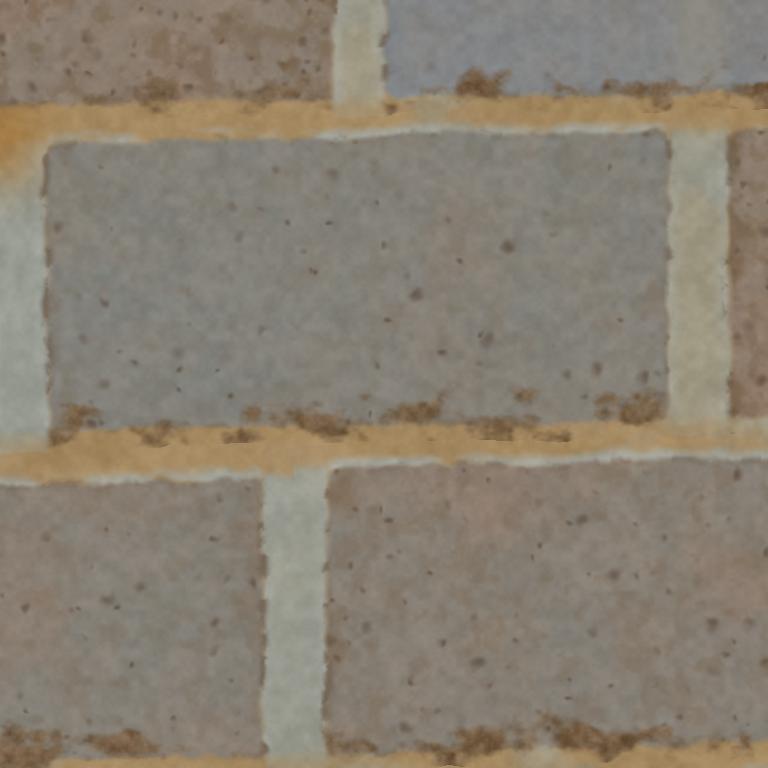
Write a Shadertoy shader that draws this texture.

```glsl
// Weathered grey and brown brick wall in running bond with ochre and pale mortar.

// Layout, in units of the canvas; rows are counted upward from the bottom
const float ROW_PITCH = 0.426;
const float BED_BASE = -0.014;
const float BED_SLOPE = 0.025;
const float BED_HALF = 0.022;
const float BRICK_PITCH = 0.89;
const vec3 JOINT_X = vec3(0.385, 0.022, 0.468);
const vec3 JOINT_HALF = vec3(0.043, 0.040, 0.034);
const float CORNER = 0.016;
const float SOFTNESS = 0.0055;
const float PIT_GRID = 32.0;
const vec2 RUST_SPOT = vec2(0.0, 0.81);
const float SMEAR_X = 0.91;

// Warmth, pitting and lowered top of the left and right brick of each row
const float WARMTH[6] = float[6](0.34, 0.48, 0.25, 0.80, 0.72, 0.08);
const float PITTING[6] = float[6](0.32, 0.40, 0.20, 0.65, 0.70, 0.08);
const float TOP_DROP[6] = float[6](0.022, 0.010, 0.006, 0.006, 0.0, 0.0);

const vec3 COOL_BRICK = vec3(0.505, 0.512, 0.492);
const vec3 BLUE_BRICK = vec3(0.505, 0.522, 0.535);
const vec3 WARM_BRICK = vec3(0.555, 0.478, 0.410);
const vec3 BLUSH = vec3(0.590, 0.480, 0.415);
const vec3 STAIN = vec3(0.450, 0.360, 0.260);
const vec3 PIT = vec3(0.370, 0.305, 0.250);
const vec3 OCHRE = vec3(0.645, 0.535, 0.375);
const vec3 RUST = vec3(0.650, 0.460, 0.220);
const vec3 PALE_MORTAR = vec3(0.620, 0.590, 0.500);
const vec3 COOL_MORTAR = vec3(0.595, 0.610, 0.575);
const vec3 LIME = vec3(0.640, 0.650, 0.620);

float hash(vec2 p) {
    vec3 q = fract(vec3(p.xyx) * 0.1031);
    q += dot(q, q.yzx + 33.33);
    return fract((q.x + q.y) * q.z);
}

float noise(vec2 p) {
    vec2 i = floor(p), f = fract(p);
    f = f * f * (3.0 - 2.0 * f);
    return mix(mix(hash(i), hash(i + vec2(1, 0)), f.x),
               mix(hash(i + vec2(0, 1)), hash(i + vec2(1, 1)), f.x), f.y);
}

float fbm(vec2 p) {
    float sum = 0.0, amp = 0.53;
    for (int i = 0; i < 4; i++) {
        sum += amp * noise(p);
        p = p * 2.03 + 17.1;
        amp *= 0.5;
    }
    return sum;
}

// Scattered soft holes; density is the share of cells that hold one
float pits(vec2 p, float density) {
    p += 0.25 * (vec2(noise(p * 2.5), noise(p * 2.5 + 40.0)) - 0.5);
    vec2 cell = floor(p);
    float dark = 0.0;
    for (int y = -1; y <= 1; y++)
    for (int x = -1; x <= 1; x++) {
        vec2 c = cell + vec2(x, y);
        vec2 centre = c + vec2(hash(c + 3.7), hash(c + 71.3));
        float size = mix(0.20, 0.48, pow(hash(c + 19.1), 3.0));
        float hole = 1.0 - smoothstep(0.0, size, length(p - centre));
        dark = max(dark, hole * step(hash(c + 41.9), density) * mix(0.2, 1.0, hash(c + 8.3)));
    }
    return dark;
}

float roundedBox(vec2 p, vec2 halfSize, float radius) {
    vec2 q = abs(p) - halfSize + radius;
    return length(max(q, 0.0)) + min(max(q.x, q.y), 0.0) - radius;
}

void mainImage(out vec4 fragColor, in vec2 fragCoord) {
    vec2 uv = fragCoord / iResolution.xy;
    float soft = max(SOFTNESS, 1.0 / iResolution.y);

    // Uneven courses
    vec2 p = uv + 0.014 * (vec2(fbm(uv * 9.0), fbm(uv * 7.0 + 50.0)) - 0.5);
    p += 0.007 * (vec2(noise(uv * 48.0), noise(uv * 48.0 + 90.0)) - 0.5);
    float course = (p.y - BED_BASE - BED_SLOPE * p.x) / ROW_PITCH;
    int row = clamp(int(floor(course)), 0, 2);
    float along = (p.x - JOINT_X[row]) / BRICK_PITCH;
    int id = 2 * row + clamp(int(floor(along)) + (row == 1 ? 0 : 1), 0, 1);

    // Distance to the brick outline, negative inside
    vec2 local = (fract(vec2(along, course)) - 0.5) * vec2(BRICK_PITCH, ROW_PITCH);
    vec2 halfSize = 0.5 * vec2(BRICK_PITCH, ROW_PITCH) - vec2(JOINT_HALF[row], BED_HALF);
    local.y += 0.5 * TOP_DROP[id];
    halfSize.y -= 0.5 * TOP_DROP[id];
    float d = roundedBox(local, halfSize, CORNER);
    vec2 outside = abs(local) - halfSize;

    float broad = fbm(uv * 5.0 + float(id) * 13.0);
    float medium = fbm(uv * 22.0 + 31.0);
    float grain = fbm(uv * 80.0) - 0.5;

    // Brick face: mottling, blush, pits and a faint mortar smear
    float warm = WARMTH[id] + 0.45 * (broad - 0.5) + 0.35 * (medium - 0.5);
    vec3 brick = mix(id == 5 ? BLUE_BRICK : COOL_BRICK, WARM_BRICK, clamp(warm, 0.0, 1.0));
    brick = mix(brick, BLUSH, 0.6 * smoothstep(0.56, 0.76, broad) * WARMTH[id]);
    brick += 0.08 * grain + 0.03 * (medium - 0.5);
    float smear = (row == 2 ? 0.3 : 0.0) * (1.0 - smoothstep(0.01, 0.05, abs(uv.x - SMEAR_X)));
    brick = mix(brick, PALE_MORTAR, smear);
    brick = mix(brick, PIT, 0.85 * pits(uv * PIT_GRID, PITTING[id]));
    brick = mix(brick, STAIN, 0.6 * PITTING[id] * smoothstep(0.48, 0.75, fbm(uv * 45.0 + 7.0)));
    float side = fbm(uv * 20.0 + 77.0) - 0.46 + 4.0 * outside.x;
    brick = mix(brick, STAIN, 0.8 * WARMTH[id] * smoothstep(0.0, 0.22, side));

    // Mortar: pale upright joints, ochre beds, lime on the brick edges
    vec3 mortar = mix(PALE_MORTAR, COOL_MORTAR, row == 0 ? 0.6 : 0.1);
    mortar = mix(mortar, COOL_MORTAR, 0.6 * smoothstep(0.42, 0.68, fbm(uv * 9.0 + 5.0)));
    mortar = mix(mortar, COOL_MORTAR, 1.0 - smoothstep(0.05, 0.12, uv.x));
    float upright = smoothstep(-0.008, 0.008, outside.x);
    float bed = smoothstep(-0.010, 0.014, outside.y);
    float ochre = mix(1.0, bed * (local.y < 0.0 ? 0.65 : 0.9), upright);
    mortar = mix(mortar, OCHRE, ochre * smoothstep(0.10, 0.55, fbm(uv * vec2(7.0, 18.0))));
    float rim = 1.0 - smoothstep(0.003, 0.021, d);
    float upper = smoothstep(-0.008, 0.002, local.y - halfSize.y) * (1.0 - upright);
    float flaking = smoothstep(0.28, 0.56, fbm(uv * vec2(13.0, 22.0) + 23.0));
    mortar = mix(mortar, LIME, rim * flaking * max(0.95 * upper, 0.6 * upright * (1.0 - bed)));
    mortar = mix(mortar, RUST, 0.75 * exp(-300.0 * dot(uv - RUST_SPOT, uv - RUST_SPOT)));
    mortar += 0.08 * grain + 0.07 * (medium - 0.5);

    // Ragged brown crust that spills from the lower brick edge onto the bed
    vec3 color = mix(brick, mortar, smoothstep(-soft, soft, d));
    float height = abs(local.y + halfSize.y - 0.008);
    float crust = smoothstep(0.0, 0.26, fbm(uv * vec2(19.0, 26.0) + 11.0) - 0.39 - 7.0 * height);
    color = mix(color, STAIN + 0.25 * grain, crust * (1.0 - upright));

    // Broken dark crevice where brick and mortar meet
    float crevice = exp(-pow(d / 0.006, 2.0)) * smoothstep(0.46, 0.68, fbm(uv * 42.0 + 61.0));
    color = mix(color, PIT, crevice * mix(0.3, 0.8, upright));
    fragColor = vec4(clamp(color, 0.0, 1.0), 1.0);
}
```
